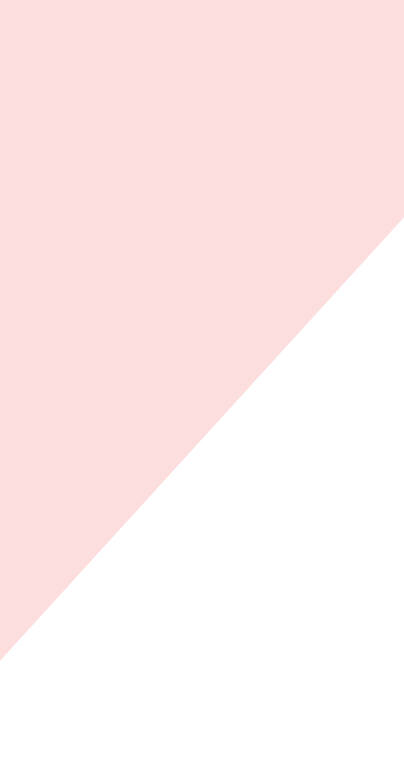
Reproduce this background procedurally as a WebGL 2 fragment shader.

```glsl
#version 300 es
precision highp float;

uniform vec2 u_resolution;
out vec4 fragColor;

const vec3 PINK = vec3(0.988, 0.871, 0.871);
const vec3 WHITE = vec3(1.0);
const float EDGE_LEFT = 0.1395;   // edge height at the left side
const float EDGE_RIGHT = 0.717;   // edge height at the right side

// Signed distance to the line through a and b, positive on its left
float lineDistance(vec2 p, vec2 a, vec2 b) {
    vec2 dir = normalize(b - a);
    return dot(p - a, vec2(-dir.y, dir.x));
}

void main() {
    // Canvas units: height is 1, width is the aspect ratio
    vec2 p = gl_FragCoord.xy / u_resolution.y;
    float aspect = u_resolution.x / u_resolution.y;
    float pixel = 1.0 / u_resolution.y;

    // Pink field above the diagonal, white below
    float d = lineDistance(p, vec2(0.0, EDGE_LEFT), vec2(aspect, EDGE_RIGHT));
    float coverage = smoothstep(-0.75 * pixel, 0.75 * pixel, d);

    fragColor = vec4(mix(WHITE, PINK, coverage), 1.0);
}
```
